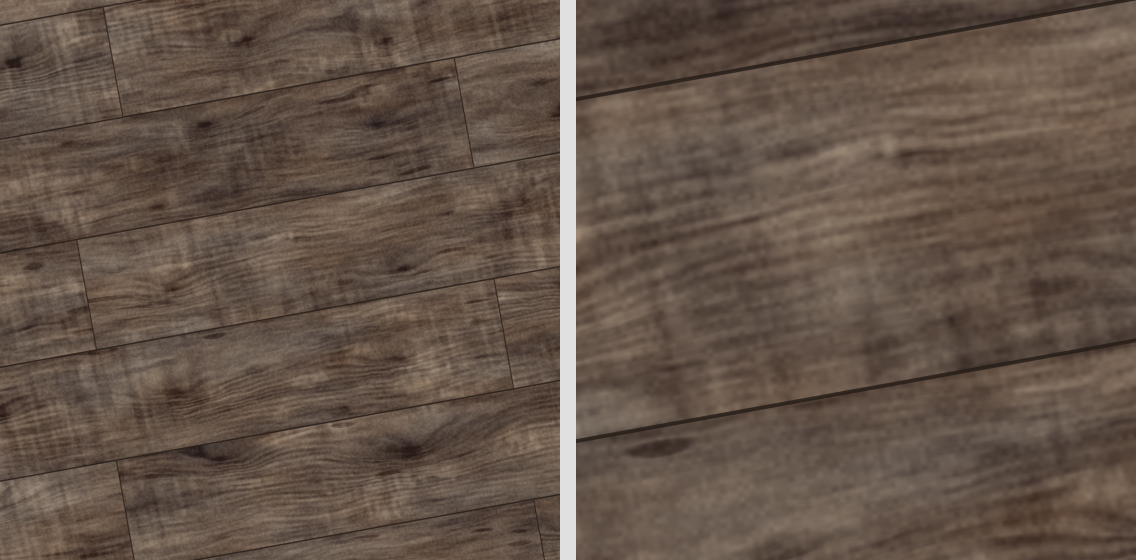
Left: the whole. Right: its middle third, enlarged.
Reproduce this texture procedurally as a Shadertoy shader.

```glsl
const float TILT = 0.178;
const float PLANK_WIDTH = 0.2003;
const float PLANK_LENGTH = 1.442;
const float FIRST_SEAM = 0.1384;
const float FIRST_JOINT = 0.236;
const int KNOTS_PER_PLANK = 4;
const vec3 DARK_WOOD = vec3(0.26, 0.20, 0.17);
const vec3 PALE_WOOD = vec3(0.51, 0.44, 0.38);
const vec3 GAP_COLOR = vec3(0.15, 0.115, 0.095);

float hash(vec2 p) {
    vec3 q = fract(p.xyx * 0.1031);
    q += dot(q, q.yzx + 33.33);
    return fract((q.x + q.y) * q.z);
}

float noise(vec2 p) {
    vec2 i = floor(p), f = fract(p);
    f = f * f * (3.0 - 2.0 * f);
    return mix(mix(hash(i), hash(i + vec2(1, 0)), f.x),
               mix(hash(i + vec2(0, 1)), hash(i + vec2(1, 1)), f.x), f.y);
}

float fbm(vec2 p) {
    float sum = 0.0, amp = 0.533;
    for (int i = 0; i < 4; i++) {
        sum += amp * noise(p);
        p = p * 2.03 + 17.3;
        amp *= 0.5;
    }
    return sum;
}

float blob(vec2 offset, vec2 radius) {
    vec2 q = offset / radius;
    return exp(-dot(q, q));
}

// x: grain displacement, y: darkness of the knots on one plank
vec2 knots(vec2 pos, float seed) {
    vec2 total = vec2(0);
    for (int i = 0; i < KNOTS_PER_PLANK; i++) {
        vec2 key = vec2(float(i) * 7.0 + 3.0, seed);
        vec2 slot = vec2(float(i) + 0.2 + 0.6 * hash(key), 0.15 + 0.7 * hash(key + 31.0));
        vec2 center = slot * vec2(PLANK_LENGTH / float(KNOTS_PER_PLANK), PLANK_WIDTH);
        float size = mix(0.45, 1.1, hash(key + 57.0));
        vec2 d = pos - center;
        d += 0.016 * (vec2(fbm(pos * 35.0 + seed), fbm(pos * 35.0 + seed + 40.0)) - 0.5);
        total.x += 0.034 * size * blob(d, vec2(0.12, 0.04) * size);
        total.y += 0.38 * blob(d, vec2(0.065, 0.027) * size)
                 + 0.5 * blob(d, vec2(0.018, 0.009) * size);
    }
    return total;
}

// Brightness of the wood, 0 dark to 1 pale
float woodTone(vec2 pos, float seed) {
    vec2 shift = vec2(seed * 3.7, seed * 1.9);
    vec2 knot = knots(pos, seed);
    float across = pos.y + knot.x + 0.035 * fbm(pos * vec2(4, 9) + shift);
    vec2 flow = vec2(pos.x, across);

    // Broad stains and long fibres
    float tone = 0.53 + 0.16 * (hash(vec2(seed, 5)) - 0.5);
    tone += 0.85 * (fbm(pos * vec2(6, 15) + shift) - 0.5);
    tone += 0.75 * (fbm(flow * vec2(9, 105) + shift) - 0.5);
    tone += 0.35 * (noise(flow * vec2(38, 250) + shift) - 0.5);

    // Ridged grain and crosswise saw marks, each in patches
    float ridged = smoothstep(0.42, 0.65, fbm(pos * vec2(4, 12) + shift + 71.0));
    tone += 0.13 * ridged * sin(640.0 * across + 5.0 * noise(flow * vec2(12, 30)));
    float sawn = smoothstep(0.4, 0.65, fbm(pos * vec2(5, 8) + shift + 23.0));
    float saw = noise(vec2(pos.x * 130.0 + pos.y * 9.0, pos.y * 18.0) + shift);
    saw += 0.7 * noise(vec2(pos.x * 52.0, pos.y * 11.0) + shift);
    tone += 0.42 * sawn * (saw - 0.85);

    // Pale scuffs, dark splits, knots and pores
    float scuff = smoothstep(0.54, 0.78, fbm(pos * vec2(11, 24) + shift + 90.0));
    tone += 0.5 * scuff * noise(pos * vec2(140, 75) + shift);
    float split = smoothstep(0.74, 0.9, noise(flow * vec2(15, 85) + shift + 11.0));
    tone -= 0.5 * split * smoothstep(0.45, 0.65, fbm(pos * vec2(7, 18) + shift + 47.0));
    tone -= knot.y * (0.6 + 0.6 * noise(flow * vec2(45, 130)));
    tone += 0.26 * (noise(pos * 290.0 + shift) - 0.5);
    return tone;
}

float lineMask(float dist, float halfWidth, float pixel) {
    return 1.0 - smoothstep(halfWidth - 0.6 * pixel, halfWidth + 0.8 * pixel, dist);
}

void mainImage(out vec4 fragColor, in vec2 fragCoord) {
    float pixel = 1.0 / iResolution.y;
    vec2 p = fragCoord * pixel;
    float c = cos(TILT), s = sin(TILT);
    vec2 board = vec2(c * p.x + s * p.y, c * p.y - s * p.x);

    // Staggered plank layout
    float v = board.y - FIRST_SEAM;
    float row = floor(v / PLANK_WIDTH);
    float stagger = 0.5 * mod(row + 1.0, 2.0) * PLANK_LENGTH;
    float u = board.x - FIRST_JOINT - stagger - 0.12 * step(2.5, row);
    float column = floor(u / PLANK_LENGTH);
    vec2 pos = vec2(u - column * PLANK_LENGTH, v - row * PLANK_WIDTH);
    float seed = floor(1.0 + 60.0 * hash(vec2(row + 20.0, column + 9.0))) + row;

    float tone = woodTone(pos, seed);
    float seam = min(pos.y, PLANK_WIDTH - pos.y);
    float joint = min(pos.x, PLANK_LENGTH - pos.x);
    tone -= 0.22 * exp(-seam / 0.006) * fbm(board * vec2(14, 30));

    // Wood colour with warm and grey drift
    vec3 color = mix(DARK_WOOD, PALE_WOOD, clamp(tone, -0.4, 1.35));
    color += (fbm(pos * vec2(7, 20) + seed) - 0.5) * vec3(0.05, 0.0, -0.04);

    float gap = max(lineMask(seam, 0.0011, pixel), 0.9 * lineMask(joint, 0.0009, pixel));
    color = mix(color, GAP_COLOR, 0.85 * gap);
    fragColor = vec4(color, 1.0);
}
```
